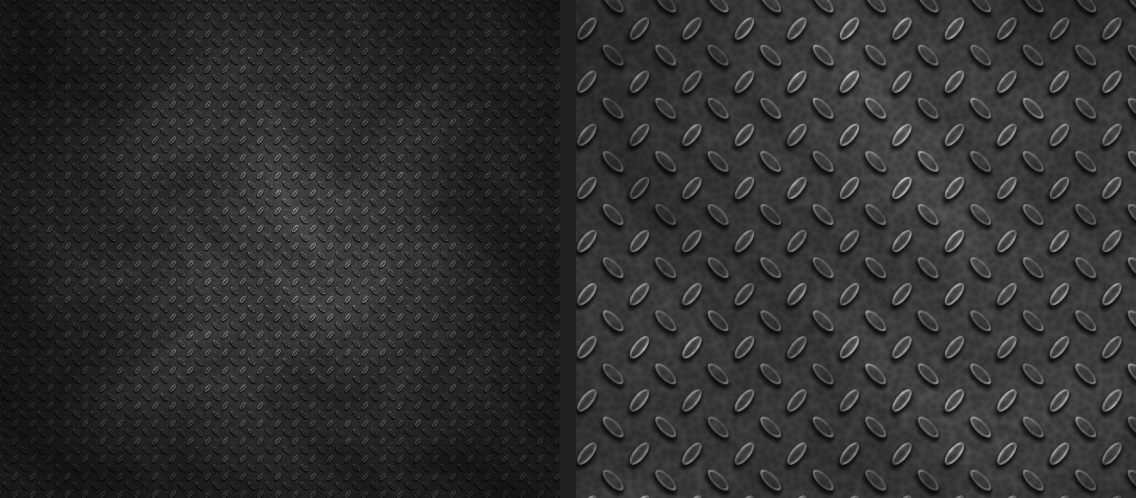
Left, the full canvas; right, a detail of the centre.
This texture is drawn by a WebGL 2 fragment shader. Its source:

```glsl
#version 300 es
precision highp float;
// Dark worn tread plate: raised lens-shaped studs lean right on one lattice and
// left on a second, shifted by half a cell. Warped sines give the cloudy wear,
// cellular noise the fine grain, and a soft central glow the vignette.

#define REPEATS vec2(32.0, 28.12)   // cells across and up
#define PHASE vec2(0.875, 0.21)     // place of the first stud in its cell
#define STUD vec2(0.255, 0.11)      // half length and half width, in cells
#define LEAN vec2(0.88, 0.78)       // right and left stud angles, radians
#define RIM_WIDTH 0.024             // half width of the bright rim, in cells
#define RIM_GAIN 1.1
#define SHADOW 0.72
#define EDGE_GREY 0.086
#define GLOW_GREY 0.235
#define WEAR 0.25
#define GRAIN 0.3

uniform vec2 u_resolution;
out vec4 outColor;

float hash(vec2 p) {
  vec3 h = fract(vec3(p.xyx) * 0.1031);
  h += dot(h, h.yzx + 33.33);
  return fract((h.x + h.y) * h.z);
}

mat2 rotation(float a) {
  float c = cos(a), s = sin(a);
  return mat2(c, s, -s, c);
}

// Distance to the nearest of the scattered points
float cellular(vec2 p) {
  vec2 cell = floor(p), f = fract(p);
  float nearest = 2.0;
  for (int y = -1; y <= 1; y++)
    for (int x = -1; x <= 1; x++) {
      vec2 o = vec2(x, y);
      vec2 point = o + vec2(hash(cell + o), hash(cell + o + 71.7));
      nearest = min(nearest, length(point - f));
    }
  return nearest;
}

// Layered sines, each octave turned and bent by the one before; about -1 to 1
float clouds(vec2 p) {
  float sum = 0.0, amp = 0.5;
  for (int i = 0; i < 6; i++) {
    p += 0.65 * sin(p.yx * 1.3 + float(i) * 1.9);
    sum += amp * sin(p.x) * cos(p.y);
    p = rotation(0.9) * p * 1.75 + 2.3;
    amp *= 0.7;
  }
  return sum;
}

// Signed distance to an ellipse, first-order estimate
float ellipse(vec2 q, vec2 r) {
  float k = length(q / r);
  return k * (k - 1.0) / max(length(q / (r * r)), 1e-4);
}

// Lights one family of studs; side is 1 for right-leaning, -1 for left-leaning
float studLight(vec2 p, float side, float pixel) {
  vec2 id = floor(p + 0.5);
  vec2 q = p - id;
  mat2 turn = rotation(side > 0.0 ? -LEAN.x : LEAN.y);
  vec2 local = turn * q;
  float d = ellipse(local, STUD);
  float inside = clamp(0.5 - d / pixel, 0.0, 1.0);

  // Soft contact shadow under the stud
  float under = ellipse(turn * (q + vec2(0.015, 0.06)), STUD);
  float light = -SHADOW * (1.0 - smoothstep(-0.04, 0.09, under)) * (1.0 - inside);

  // Body, shaded toward its lower side; right-leaning ones catch more light
  light += inside * (0.1 + 0.12 * side + 0.8 * q.y);
  float crease = 1.0 - smoothstep(0.0, 0.05, abs(local.y));
  light -= 0.2 * crease * inside * max(side, 0.0);

  // Rim, strongest where the edge faces the diagonal light
  vec2 normal = normalize((local / (STUD * STUD)) * turn + 1e-5);
  float facing = abs(dot(normal, normalize(vec2(-0.65, 0.76))));
  float rim = clamp((RIM_WIDTH - abs(d + 0.02)) / pixel + 0.5, 0.0, 1.0);
  float polish = 0.88 + 0.24 * hash(id + 19.0 * side + 40.0);
  return light + RIM_GAIN * rim * polish * mix(0.4, 1.0, facing * facing);
}

void main() {
  vec2 uv = gl_FragCoord.xy / u_resolution;
  vec2 plane = vec2(uv.x * u_resolution.x / u_resolution.y, uv.y);

  // Glow and worn metal
  vec2 g = (uv - vec2(0.52, 0.52)) / vec2(0.36, 0.47);
  float grey = mix(EDGE_GREY, GLOW_GREY, exp(-pow(dot(g, g), 1.2)));
  grey *= 1.0 + WEAR * clouds(plane * 10.0 + 4.1);
  float grain = cellular(plane * 190.0) - 0.5;
  grain += 0.5 * (cellular(plane * 75.0 + 9.0) - 0.5);
  grey *= 1.0 + GRAIN * grain;

  // Two interleaved lattices of studs
  vec2 p = uv * REPEATS - PHASE;
  float pixel = 0.85 * REPEATS.y / u_resolution.y;
  float light = 0.0;
  for (int i = 0; i < 2; i++) {
    float k = float(i);
    light += studLight(p - 0.5 * k, 1.0 - 2.0 * k, pixel);
  }
  grey *= max(1.0 + light, 0.15);
  outColor = vec4(vec3(grey), 1.0);
}
```
